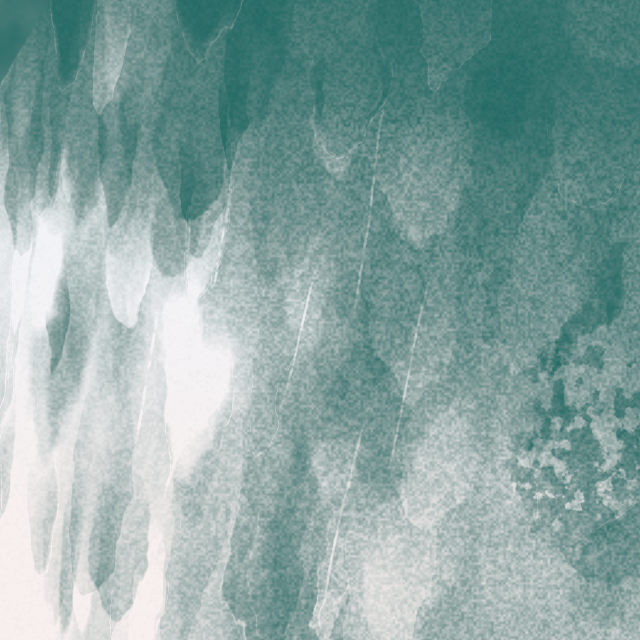
Give the GLSL for this texture, as a three.js fragment shader.

```glsl
// Teal and white trowelled plaster wall with layered strokes, scratches and fine grain.
varying vec2 vUv;

const vec3 DEEP_TEAL = vec3(0.16, 0.41, 0.39);
const vec3 MID_TEAL = vec3(0.53, 0.63, 0.62);
const vec3 WARM_WHITE = vec3(0.97, 0.94, 0.935);
const vec3 COOL_WHITE = vec3(0.95, 0.955, 0.97);
const float MID_TONE = 0.47;
const vec2 STROKE_CELLS = vec2(2.9, 2.4);
const float STROKE_NEAR = 0.16;   // stroke contrast on the right
const float STROKE_FAR = 0.36;    // stroke contrast on the left
const float CLOUD_AMOUNT = 0.30;
const float STREAK_AMOUNT = 0.20;
const float GRAIN_CELLS = 260.0;
const float GRAIN_AMOUNT = 0.25;
const float CRUMB_CELLS = 62.0;
const vec2 CRUMB_CENTER = vec2(0.90, 0.30);
const float SCRATCH_WIDTH = 0.0026;
const int STROKE_LAYERS = 4;
const int SCRATCHES = 7;

vec2 hash2(vec2 p) {
  vec3 q = fract(vec3(p.xyx) * vec3(0.1031, 0.1030, 0.0973));
  q += dot(q, q.yzx + 33.33);
  return fract((q.xx + q.yz) * q.zy);
}

float valueNoise(vec2 p) {
  vec2 cell = floor(p);
  vec2 f = fract(p);
  f = f * f * (3.0 - 2.0 * f);
  float low = mix(hash2(cell).x, hash2(cell + vec2(1.0, 0.0)).x, f.x);
  float high = mix(hash2(cell + vec2(0.0, 1.0)).x, hash2(cell + 1.0).x, f.x);
  return mix(low, high, f.y);
}

// Fractal noise centred on zero
float fbm(vec2 p) {
  float sum = 0.0;
  float gain = 0.5;
  for (int i = 0; i < 4; i++) {
    sum += gain * (valueNoise(p) - 0.5);
    p = mat2(1.6, 1.2, -1.2, 1.6) * p + 7.3;
    gain *= 0.5;
  }
  return sum;
}

// Overlapping blade marks: x is the tone shift, y the raised rim
vec2 trowelStrokes(vec2 uv) {
  vec2 wall = vec2(log(uv.x + 0.25), uv.y);   // strokes narrow toward the left
  vec2 wobble = 0.30 * vec2(fbm(uv * vec2(24.0, 13.0)), fbm(uv * 17.0 + 40.0));
  vec2 result = vec2(0.0);
  for (int layer = 0; layer < STROKE_LAYERS; layer++) {
    float level = float(layer);
    vec2 grid = wall * STROKE_CELLS * (1.0 + 0.28 * level) + level * vec2(3.7, 5.1) + 20.0;
    for (int j = -1; j <= 1; j++) {
      for (int i = -1; i <= 1; i++) {
        vec2 cell = floor(grid) + vec2(float(i), float(j));
        vec2 place = hash2(cell + level * 17.0);
        vec2 form = hash2(cell + level * 17.0 + 91.0);
        vec2 finish = hash2(cell + level * 17.0 + 203.0);
        vec2 q = grid - cell - place + wobble;
        q.x -= (0.08 + 0.30 * form.y) * q.y;
        vec2 size = vec2(mix(0.22, 0.52, form.x), mix(0.45, 0.82, form.y));
        vec2 ratio = abs(q) / size;
        float inside = 1.0 - sqrt(pow(ratio.x, 1.5) + pow(ratio.y, 1.9));
        float fade = smoothstep(1.0, -0.6, q.y / size.y);
        float soft = mix(0.03, 0.5, finish.y * finish.y);
        result.x += (finish.x * 2.0 - 1.0) * fade * smoothstep(0.0, soft, inside);
        result.y += step(0.84, place.x) * fade * smoothstep(0.028, 0.0, abs(inside));
      }
    }
  }
  return result;
}

// Long thin leaning scratches, roughened by noise
float scratches(vec2 uv) {
  float sum = 0.0;
  float bend = 0.016 * fbm(uv * 6.0);
  for (int i = 0; i < SCRATCHES; i++) {
    vec2 start = hash2(vec2(float(i) * 7.0 + 3.0, 11.0));
    vec2 form = hash2(vec2(float(i) * 5.0 + 1.0, 29.0));
    start = vec2(0.12 + 0.55 * start.x, 0.6 * start.y);
    float along = (uv.y - start.y) / mix(0.18, 0.48, form.x);
    float lean = mix(0.08, 0.36, form.y);
    float across = abs(uv.x - start.x - lean * (uv.y - start.y) + bend);
    float ends = smoothstep(0.0, 0.2, along) * smoothstep(1.0, 0.7, along);
    sum += ends * smoothstep(SCRATCH_WIDTH, 0.0, across - 0.0006);
  }
  return min(sum, 1.0) * smoothstep(-0.3, 0.1, fbm(uv * 60.0));
}

void main() {
  vec2 uv = vUv;

  // Broad light: white at the lower left, deep teal at the upper right
  float tone = 0.10 + 0.46 * smoothstep(1.0, 0.1, uv.y);
  tone += 0.62 * exp(-2.9 * uv.x) * smoothstep(1.12, 0.55, uv.y);
  vec2 glow = (uv - vec2(0.33, 0.45)) / vec2(0.15, 0.25);
  tone += 0.18 * exp(-dot(glow, glow));

  // Clouds, brushed streaks and blade marks, calmer near the top and in the white
  float leftness = smoothstep(0.65, 0.05, uv.x);
  float calm = mix(1.0, 0.5, smoothstep(0.6, 1.0, uv.y)) * mix(1.0, 0.7, smoothstep(0.75, 1.0, tone));
  vec2 strokes = trowelStrokes(uv);
  tone += CLOUD_AMOUNT * calm * fbm(uv * vec2(4.2, 3.4) + 5.0);
  tone += STREAK_AMOUNT * mix(0.2, 1.0, leftness) * fbm(vec2(uv.x - 0.2 * uv.y, uv.y) * vec2(32.0, 4.5));
  tone += mix(STROKE_NEAR, STROKE_FAR, leftness) * calm * strokes.x;

  // Crumbled patch, where the pale coat breaks over the teal
  vec2 crumbOffset = (uv - CRUMB_CENTER) / vec2(0.12, 0.17);
  float crumbArea = smoothstep(1.3, 0.2, length(crumbOffset) + 1.6 * fbm(uv * 9.0));
  float crumbs = smoothstep(-0.06, 0.10, fbm(uv * CRUMB_CELLS) + 0.10 * crumbOffset.y);
  tone += crumbArea * mix(-0.20, 0.16, crumbs);

  // Raised rims and scratches
  float rough = smoothstep(-0.25, 0.1, fbm(uv * 70.0));
  tone += 0.15 * min(strokes.y, 1.0) * rough + 0.24 * scratches(uv);
  tone = clamp(tone, 0.05, 1.0);

  // Fine grain, strongest in the half tones
  float grain = valueNoise(uv * GRAIN_CELLS) - 0.5 + 0.6 * (valueNoise(uv * GRAIN_CELLS * 0.57 + 31.0) - 0.5);
  float grainMask = 0.25 + 0.75 * smoothstep(0.04, 0.3, tone) * smoothstep(1.0, 0.65, tone);
  tone += GRAIN_AMOUNT * grainMask * mix(1.0, 0.65, leftness) * grain;

  // Shadowed neighbouring wall in the upper left corner
  float corner = uv.y - 0.87 - 1.65 * uv.x;
  tone = mix(tone, 0.14 + 0.3 * fbm(uv * 14.0), smoothstep(-0.004, 0.004, corner));

  tone = clamp(tone, 0.0, 1.0);
  vec3 white = mix(WARM_WHITE, COOL_WHITE, smoothstep(0.1, 0.7, uv.y));
  vec3 color = mix(DEEP_TEAL, MID_TEAL, min(tone / MID_TONE, 1.0));
  color = mix(color, white, max(tone - MID_TONE, 0.0) / (1.0 - MID_TONE));
  color.r -= 0.03 * smoothstep(0.2, 0.0, tone);
  gl_FragColor = vec4(color, 1.0);
}
```
